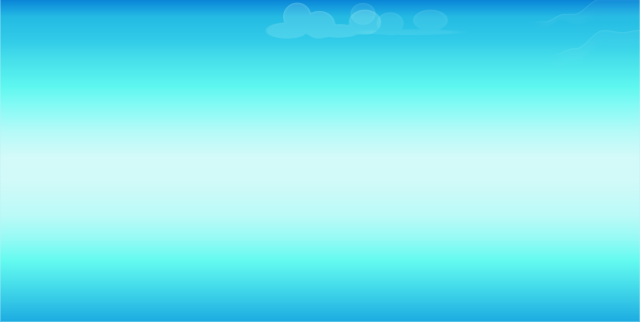
This texture is drawn by a WebGL 1 fragment shader. Its source:

```glsl
precision highp float;
// A horizontal band sky: deep blue at both ends, turquoise, then a pale middle.
// Chained linear stops make the gradient; translucent clouds near the top are
// blended ellipses and wavy ridges, each with a faint light rim.

uniform vec2 u_resolution;

// Blend to the next gradient stop between heights a and b.
vec3 stop(vec3 base, vec3 next, float a, float b, float h) {
    return mix(base, next, clamp((h - a) / (b - a), 0.0, 1.0));
}

vec3 skyColor(float h) {
    vec3 c = vec3(0.04, 0.52, 0.84);
    c = stop(c, vec3(0.08, 0.61, 0.87), 0.0, 0.022, h);
    c = stop(c, vec3(0.14, 0.73, 0.89), 0.022, 0.052, h);
    c = stop(c, vec3(0.19, 0.79, 0.91), 0.052, 0.12, h);
    c = stop(c, vec3(0.28, 0.88, 0.92), 0.12, 0.19, h);
    c = stop(c, vec3(0.37, 0.97, 0.94), 0.19, 0.27, h);
    c = stop(c, vec3(0.51, 0.98, 0.96), 0.27, 0.325, h);
    c = stop(c, vec3(0.71, 0.98, 0.97), 0.325, 0.41, h);
    c = stop(c, vec3(0.83, 0.98, 0.975), 0.41, 0.49, h);
    c = stop(c, vec3(0.82, 0.98, 0.975), 0.49, 0.56, h);
    c = stop(c, vec3(0.73, 0.98, 0.97), 0.56, 0.67, h);
    c = stop(c, vec3(0.60, 0.98, 0.96), 0.67, 0.735, h);
    c = stop(c, vec3(0.39, 0.98, 0.94), 0.735, 0.81, h);
    c = stop(c, vec3(0.27, 0.86, 0.92), 0.81, 0.89, h);
    return stop(c, vec3(0.11, 0.67, 0.88), 0.89, 1.0, h);
}

// Approximate signed distance to an ellipse.
float puff(vec2 p, vec2 center, vec2 radius) {
    return (length((p - center) / radius) - 1.0) * min(radius.x, radius.y);
}

float blend(float a, float b) {
    float k = clamp(0.5 + 0.5 * (b - a), 0.0, 1.0);
    return mix(b, a, k) - 0.5 * k * (1.0 - k);
}

float frontCloud(vec2 p) {
    float d = puff(p, vec2(92.2, 5.2), vec2(4.4));
    d = blend(d, puff(p, vec2(89.0, 9.5), vec2(6.5, 2.5)));
    d = blend(d, puff(p, vec2(99.0, 7.7), vec2(5.0, 4.3)));
    d = blend(d, puff(p, vec2(105.0, 9.6), vec2(7.0, 2.1)));
    return blend(d, puff(p, vec2(113.2, 6.9), vec2(5.0, 3.9)));
}

float backCloud(vec2 p) {
    float d = puff(p, vec2(112.6, 4.3), vec2(3.9, 3.4));
    d = blend(d, puff(p, vec2(121.0, 7.3), vec2(4.2, 3.5)));
    d = blend(d, puff(p, vec2(133.5, 6.3), vec2(5.4, 3.3)));
    return blend(d, puff(p, vec2(127.0, 10.0), vec2(15.5, 0.9)));
}

// Opacity of a cloud: even fill plus a rim that is brighter on its upper side.
float cloudAlpha(float d, float fill, float light, float px) {
    float inside = 1.0 - smoothstep(-px, px, d);
    return inside * (fill + light * smoothstep(-0.9, 0.0, d));
}

// Opacity below a ridge line, fading with depth.
float ridgeAlpha(float depth, float thickness, float px) {
    float inside = smoothstep(-px, px, depth);
    float body = 0.055 * (1.0 - smoothstep(0.4 * thickness, thickness, depth));
    return inside * (body + 0.10 * (1.0 - smoothstep(0.0, 0.7, depth)));
}

void main() {
    vec2 uv = gl_FragCoord.xy / u_resolution;
    float aspect = u_resolution.x / u_resolution.y;
    float h = 1.0 - uv.y;
    // Hundredths of the canvas height, measured from the top left.
    vec2 p = vec2(uv.x * 198.5, h * 100.0);
    float px = 70.0 / u_resolution.y;
    vec3 color = skyColor(h);

    // Rounded clouds, the nearer one over the fainter one.
    float front = frontCloud(p);
    float back = backCloud(p);
    float topLight = 1.0 - smoothstep(3.0, 10.0, p.y);
    color = mix(color, vec3(0.72, 0.97, 0.97), cloudAlpha(back, 0.11, 0.06 * topLight, px));
    color = mix(color, vec3(0.72, 0.97, 0.97), cloudAlpha(front, 0.20, 0.09 * topLight, px));

    // Wavy wisps at the upper right.
    float upper = 6.6 - 2.3 * smoothstep(169.0, 175.0, p.x)
                - 4.6 * smoothstep(178.0, 186.0, p.x);
    float lower = 17.2 - 2.2 * smoothstep(171.0, 178.0, p.x)
                - 5.6 * smoothstep(178.5, 187.0, p.x)
                + 0.6 * smoothstep(188.0, 193.0, p.x)
                - 0.7 * smoothstep(193.0, 198.0, p.x);
    float upperFade = smoothstep(164.0, 172.0, p.x);
    float lowerFade = smoothstep(169.0, 178.0, p.x);
    float upperDepth = 2.2 + 5.5 * smoothstep(172.0, 188.0, p.x);
    float wisps = upperFade * ridgeAlpha(p.y - upper, upperDepth, px)
                + lowerFade * ridgeAlpha(p.y - lower, 6.0, px);
    color = mix(color, vec3(0.72, 0.97, 0.97), wisps);

    // Thin pale frame along the sides and the bottom.
    float edge = min(min(uv.x, 1.0 - uv.x) * aspect, uv.y);
    color = mix(color, vec3(0.75, 0.93, 0.96), 0.35 * (1.0 - smoothstep(0.001, 0.004, edge)));

    gl_FragColor = vec4(color, 1.0);
}
```
